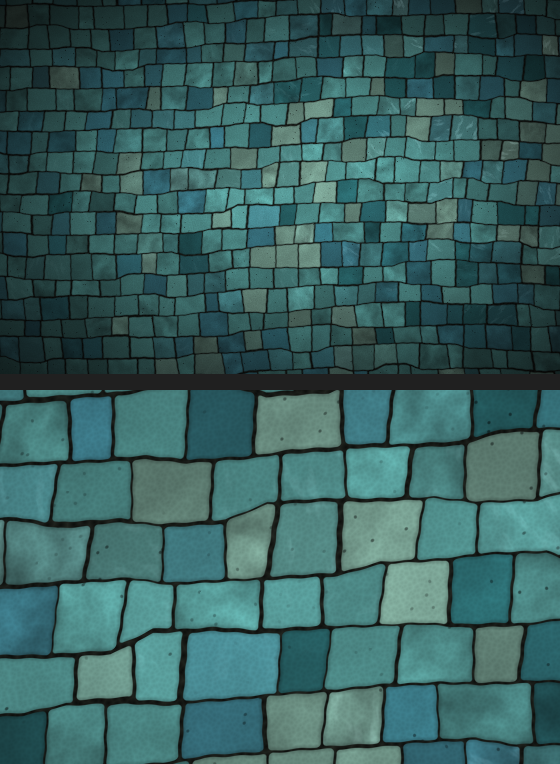
Top: the whole. Bottom: its middle third, enlarged.
Give the GLSL for this texture, as a Shadertoy shader.

```glsl
// Hand-laid wall of small teal glass and stone tiles in dark, uneven grout.
// Stepped rows are cut into slanted quads; each tile gets its own glaze, veins,
// pits and gloss, and a soft off-centre vignette darkens the borders.

const float ROWS = 18.0;
const float TILES_PER_ROW_UNIT = 0.93;
const vec3 GROUT = vec3(0.088, 0.098, 0.084);
const vec3 TEAL  = vec3(0.300, 0.535, 0.525);
const vec3 BLUE  = vec3(0.225, 0.455, 0.510);
const vec3 DEEP  = vec3(0.145, 0.360, 0.375);
const vec3 STONE = vec3(0.420, 0.560, 0.510);

float hash(vec2 p) {
    vec3 q = fract(vec3(p.xyx) * 0.1031);
    q += dot(q, q.yzx + 33.33);
    return fract((q.x + q.y) * q.z);
}

vec2 hash2(vec2 p) {
    return vec2(hash(p), hash(p + 57.3));
}

// Distance to the nearest scattered point, with that point's random value
vec2 cellular(vec2 p) {
    vec2 cell = floor(p);
    vec2 nearest = vec2(9.0, 0.0);
    for (int j = -1; j <= 1; j++)
    for (int i = -1; i <= 1; i++) {
        vec2 id = cell + vec2(i, j);
        float d = length(id + hash2(id) - p);
        if (d < nearest.x) nearest = vec2(d, hash(id + 19.7));
    }
    return nearest;
}

// Folded layers of sines: used for veins, cloudiness and patches
float sineLayers(vec2 p) {
    float sum = 0.0, amp = 0.5;
    for (int i = 0; i < 4; i++) {
        sum += amp * sin(p.x + 1.7 * sin(p.y * 0.8 + float(i)));
        p = mat2(1.2, 1.5, -1.5, 1.2) * p + 2.3;
        amp *= 0.55;
    }
    return sum;
}

// Height of the joint below a row: flat runs joined by short steps
float rowJoint(float row, float x) {
    float k = x * 0.6 + hash(vec2(row, 4.0));
    float i = floor(k);
    float t = clamp((k - i - 0.3) / 0.4, 0.0, 1.0);
    float h = mix(hash(vec2(i, row)), hash(vec2(i + 1.0, row)), t);
    return row + 0.32 * (h - 0.5);
}

// Slanted joint on the left of a tile
float sideJoint(float column, float row, float y) {
    vec2 r = hash2(vec2(column, row) + 11.0) - 0.5;
    return column + 0.46 * r.x + 0.20 * r.y * (y - row - 0.5);
}

// Inside distance to a tile's edges; also returns its id
float tileDistance(vec2 p, out vec2 id) {
    float row = floor(p.y);
    if (p.y < rowJoint(row, p.x)) row -= 1.0;
    else if (p.y > rowJoint(row + 1.0, p.x)) row += 1.0;

    float x = p.x * TILES_PER_ROW_UNIT + hash(vec2(row, 31.0)) * 7.0;
    float column = floor(x);
    if (x < sideJoint(column, row, p.y)) column -= 1.0;
    else if (x > sideJoint(column + 1.0, row, p.y)) column += 1.0;
    id = vec2(column, row);

    vec2 lower = vec2(x - sideJoint(column, row, p.y), p.y - rowJoint(row, p.x));
    vec2 upper = vec2(sideJoint(column + 1.0, row, p.y) - x, rowJoint(row + 1.0, p.x) - p.y);
    lower -= 0.012 + 0.050 * hash2(id + 3.0) * hash2(id + 13.0);
    upper -= 0.012 + 0.050 * hash2(id + 8.0) * hash2(id + 18.0);
    vec2 m = min(lower, upper);
    float radius = 0.06;
    return radius - length(max(radius - m, 0.0)) + max(min(m.x, m.y) - radius, 0.0);
}

// Glaze colour of a tile, loosely grouped into patches
vec3 tileColour(vec2 id, vec2 p) {
    float pick = hash(id + 71.0) + 0.30 * sineLayers(p * 0.20 + 4.0);
    vec3 colour = mix(TEAL, BLUE, smoothstep(0.45, 0.70, pick));
    colour = mix(colour, DEEP, smoothstep(0.78, 0.98, pick));
    float stone = hash(id + 93.0) + 0.20 * sineLayers(p * 0.17 + 9.0);
    colour = mix(colour, STONE, smoothstep(0.82, 0.95, stone));
    return colour * mix(0.84, 1.14, hash(id + 41.0));
}

void mainImage(out vec4 fragColor, in vec2 fragCoord) {
    vec2 uv = fragCoord / iResolution.xy;
    vec2 p = fragCoord / iResolution.y * ROWS;
    float pixel = ROWS / iResolution.y;

    // Courses drift gently, edges are slightly chipped
    vec2 q = p + vec2(0.25 * sin(p.y * 0.3), 0.35 * sin(p.x * 0.18 + 1.0));
    q += 0.008 * vec2(sin(p.y * 15.0 + p.x * 7.0), sin(p.x * 14.0 - p.y * 6.0));
    vec2 id;
    float d = tileDistance(q, id);

    // Veins and clouds, turned differently on every tile
    float angle = 6.2832 * hash(id + 5.0);
    mat2 turn = mat2(cos(angle), sin(angle), -sin(angle), cos(angle));
    float veins = sineLayers(turn * q * vec2(2.6, 3.4) + id * 3.0);
    float veined = smoothstep(0.3, 1.0, hash(id + 23.0));
    vec3 tile = tileColour(id, vec2(id.x / TILES_PER_ROW_UNIT, id.y));
    tile *= 1.0 + veins * mix(0.04, 0.24, veined);

    // Sparse dark pits and fine grain
    vec2 pit = cellular(q * 6.0);
    float pitted = step(0.92, pit.y) * hash(id + 29.0);
    tile *= 1.0 - 0.5 * pitted * (1.0 - smoothstep(0.06, 0.24, pit.x));
    tile *= 0.95 + 0.10 * cellular(q * 15.0).x;

    // Broken reflections, strongest at the upper right
    float shine = smoothstep(0.55, 1.0, hash(id + 67.0)) * mix(0.15, 1.0, smoothstep(0.4, 0.85, uv.x) * uv.y);
    float ripple = smoothstep(0.2, 0.9, sineLayers(turn * q * vec2(3.0, 9.0) + id));
    tile += vec3(0.24, 0.27, 0.28) * shine * (0.25 + ripple);

    // Worn rims, then grout
    tile *= mix(0.84, 1.0, smoothstep(0.0, 0.07, d));
    vec3 grout = GROUT * (0.55 + 0.9 * cellular(q * 9.0).x);
    vec3 colour = mix(grout, tile, smoothstep(-0.8 * pixel, 0.8 * pixel, d));

    // Vignette
    vec2 away = uv - vec2(0.54, 0.50);
    colour *= 1.06 * exp(-2.9 * dot(away, away));
    fragColor = vec4(colour, 1.0);
}
```
